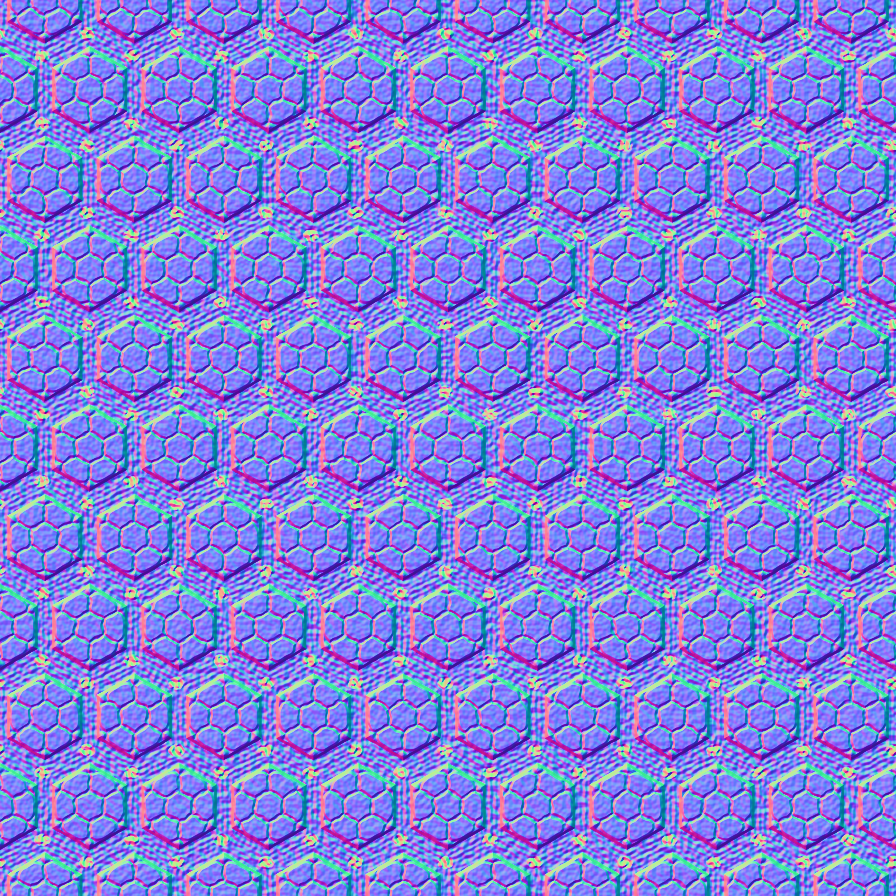
Reproduce this texture map procedurally as a three.js fragment shader.

```glsl
// Normal map of staggered recessed hexagon panels, each holding a small honeycomb.
varying vec2 vUv;

const float REPEATS = 10.0;        // panels across and rows up
const float PANEL_APOTHEM = 0.42;  // lengths below are in panel spacings
const float WALL_WIDTH = 0.03;
const float WALL_HEIGHT = 0.17;
const float CELL_SPACING = 0.31;
const float RIDGE_WIDTH = 0.03;    // from midline to foot
const float RIDGE_HEIGHT = 0.06;
const float KNOB_TILT = 3.5;
const float STEP = 0.007;          // slope sampling distance

vec2 randomGradient(vec2 cell) {
  float angle = 6.28318 * fract(sin(dot(cell, vec2(12.99, 78.23))) * 4375.85);
  return vec2(cos(angle), sin(angle));
}

float cornerValue(vec2 cell, vec2 offset, vec2 corner, float period) {
  return dot(randomGradient(mod(cell + corner, period)), offset - corner);
}

// Gradient noise that wraps after a whole number of cells.
float wrappedNoise(vec2 p, float period) {
  vec2 i = floor(p);
  vec2 f = p - i;
  vec2 w = f * f * f * (f * (f * 6.0 - 15.0) + 10.0);
  float low = mix(cornerValue(i, f, vec2(0.0), period),
                  cornerValue(i, f, vec2(1.0, 0.0), period), w.x);
  float high = mix(cornerValue(i, f, vec2(0.0, 1.0), period),
                   cornerValue(i, f, vec2(1.0), period), w.x);
  return mix(low, high, w.y);
}

float noiseAt(vec2 p, float density) {
  return wrappedNoise(p * density, density * REPEATS);
}

// Offset from the nearest centre of a staggered lattice with the given block size.
vec2 staggeredOffset(vec2 p, vec2 block) {
  vec2 a = mod(p + 0.5 * block, block) - 0.5 * block;
  vec2 b = mod(p, block) - 0.5 * block;
  return dot(a, a) < dot(b, b) ? a : b;
}

vec2 panelOffset(vec2 p) {
  return staggeredOffset(p + vec2(0.5, 0.0), vec2(1.0, 2.0));
}

float hexRadius(vec2 p) {
  vec2 k = abs(p);
  return max(k.x, dot(k, vec2(0.5, 0.866)));
}

float roundedMin(float a, float b, float blend) {
  float h = max(blend - abs(a - b), 0.0) / blend;
  return min(a, b) - 0.25 * h * h * blend;
}

// Distance to the midline of the band between panels.
float bandDistance(vec2 p) {
  vec2 k = abs(p);
  return min(0.5 - k.x, 0.559 - dot(k, vec2(0.4472, 0.8944)));
}

// Coverage of the knob where three bands meet.
float knobMask(vec2 p) {
  vec2 top = p - sign(p) * vec2(0.0, 0.625);
  vec2 side = p - sign(p) * vec2(0.5, 0.375);
  vec2 offset = dot(top, top) < dot(side, side) ? top : side;
  offset.x += 0.03;
  return 1.0 - smoothstep(0.03, 0.085, length(offset * vec2(0.85, 1.1)));
}

// Thin raised lines around the small cells, merging into the panel wall.
float honeycomb(vec2 p, float panelRadius) {
  vec2 cell = staggeredOffset(p, CELL_SPACING * vec2(1.0, 1.732));
  float edge = 0.5 * CELL_SPACING - hexRadius(cell);
  edge = roundedMin(edge, PANEL_APOTHEM - 0.02 - panelRadius, 0.05);
  return 1.0 - smoothstep(0.004, RIDGE_WIDTH, edge);
}

float surfaceHeight(vec2 p) {
  vec2 q = panelOffset(p);
  vec2 wobble = 0.022 * vec2(noiseAt(p, 11.0), noiseAt(p + 3.7, 11.0));
  float radius = hexRadius(q + 0.3 * wobble);

  // Panel wall, then the band with a fine lip and groove
  float wall = smoothstep(PANEL_APOTHEM - WALL_WIDTH, PANEL_APOTHEM, radius);
  float streak = cos(bandDistance(q + 0.5 * wobble) * 110.0);
  float height = wall * (WALL_HEIGHT + 0.006 * streak);

  // Worn honeycomb, knob lumps and rough ground
  float wear = 0.9 + 0.7 * noiseAt(p + 1.3, 16.0);
  height += RIDGE_HEIGHT * wear * honeycomb(q + wobble, radius);
  height += 0.35 * knobMask(q) * noiseAt(p, 17.0);
  return height + 0.012 * noiseAt(p, 20.0) + 0.014 * noiseAt(p, 9.0);
}

void main() {
  vec2 p = vUv * REPEATS;
  vec2 dx = vec2(STEP, 0.0);
  vec2 dy = vec2(0.0, STEP);
  vec2 slope = vec2(surfaceHeight(p + dx) - surfaceHeight(p - dx),
                    surfaceHeight(p + dy) - surfaceHeight(p - dy)) / (2.0 * STEP);
  slope += KNOB_TILT * knobMask(panelOffset(p)) * vec2(-1.0, 1.0);

  // Red points right, green points down, blue faces the viewer
  vec3 normal = normalize(vec3(-slope.x, slope.y, 1.0));
  gl_FragColor = vec4(0.5 + 0.5 * normal, 1.0);
}
```
